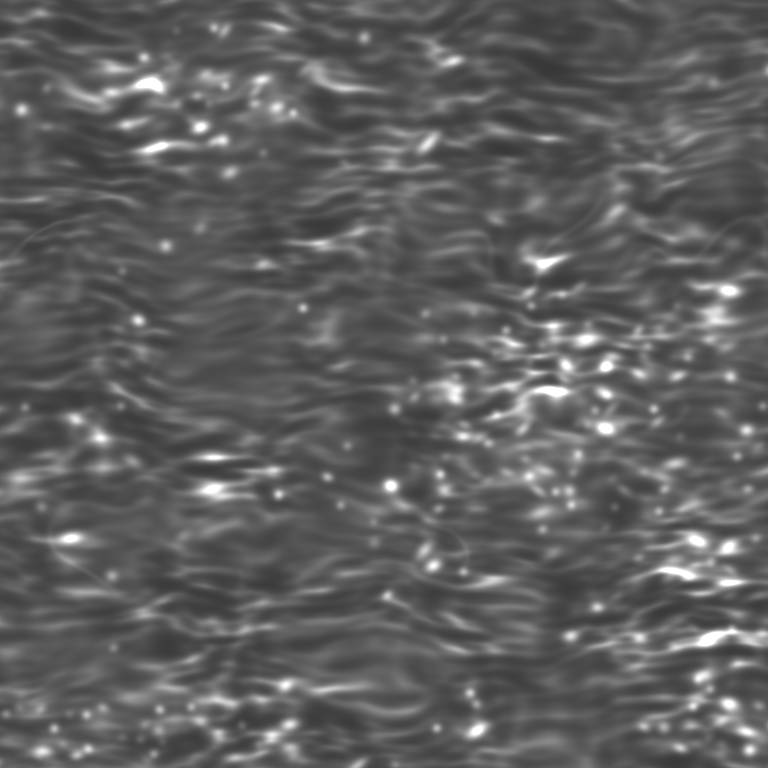
This texture is drawn by a Shadertoy shader. Its source:

```glsl
// Grey fibrous tissue: short horizontal streaks with glowing specks gathered in clusters.

const float BLACK_LEVEL   = 0.21;   // darkest grey between streaks
const float STREAK_LEVEL  = -2.11;  // log brightness of the streaks
const float STREAK_SPREAD = 0.45;   // log contrast of the streaks
const float CLUSTER_LIFT  = 0.25;   // extra brightness and contrast in clusters
const vec2  WARP_AMOUNT   = vec2(0.008, 0.009);
const float FILAMENT_GAIN = 0.06;

const vec2 BROAD_SCALE  = vec2(5.0, 15.0);
const vec2 STREAK_SCALE = vec2(13.0, 42.0);
const vec2 FINE_SCALE   = vec2(27.0, 66.0);

const float SPECK_CELLS  = 26.0;
const float SPECK_RADIUS = 0.0053;
const float GRAIN_CELLS  = 46.0;
const float GRAIN_RADIUS = 0.0042;

// Busy regions: centre in xy, radii in zw
const vec4 CLUSTERS[4] = vec4[4](
    vec4(0.73, 0.46, 0.13, 0.11),
    vec4(0.94, 0.14, 0.07, 0.12),
    vec4(0.16, 0.05, 0.15, 0.04),
    vec4(0.27, 0.87, 0.10, 0.04));

vec4 hash4(vec2 p) {
    vec4 h = fract(p.xyxy * vec4(0.1031, 0.1030, 0.0973, 0.1099));
    h += dot(h, h.wzxy + 33.33);
    return fract((h.xxyz + h.yzzw) * h.zywx);
}

float cornerSlope(vec2 cell, vec2 offset) {
    float angle = 6.2832 * hash4(cell + 17.0).x;
    return dot(vec2(cos(angle), sin(angle)), offset);
}

// Gradient noise scaled to roughly unit deviation
float noise(vec2 p) {
    vec2 i = floor(p), f = p - i;
    vec2 s = f * f * f * (f * (f * 6.0 - 15.0) + 10.0);
    vec2 e = vec2(1.0, 0.0);
    float low  = mix(cornerSlope(i, f), cornerSlope(i + e, f - e), s.x);
    float high = mix(cornerSlope(i + e.yx, f - e.yx), cornerSlope(i + 1.0, f - 1.0), s.x);
    return mix(low, high, s.y) / 0.21;
}

float activity(vec2 p) {
    float sum = 0.0;
    for (int i = 0; i < 4; i++) {
        vec2 d = (p - CLUSTERS[i].xy) / CLUSTERS[i].zw;
        sum += exp(-0.5 * dot(d, d));
    }
    return min(sum, 1.0);
}

// Scattered soft ellipses, each with a faint horizontal halo
float specks(vec2 p, float cells, float radius, float sparse, float clustered, vec2 gain) {
    vec2 home = floor(p * cells);
    float light = 0.0;
    for (int y = -1; y <= 1; y++)
    for (int x = -1; x <= 1; x++) {
        vec2 cell = home + vec2(x, y);
        vec4 place = hash4(cell + cells);
        vec4 form = hash4(cell + cells + 71.0);
        vec2 centre = (cell + 0.15 + 0.7 * place.xy) / cells;
        float present = step(place.z, sparse + clustered * activity(centre));
        vec2 d = (p - centre) / radius;
        float tilt = 1.5 * (form.x - 0.4);
        float c = cos(tilt), s = sin(tilt);
        vec2 q = vec2(c * d.x + s * d.y, c * d.y - s * d.x);
        q.x /= mix(1.0, 2.3, form.y * form.y);
        vec2 halo = d / vec2(3.0, 1.5);
        float glow = exp(-0.5 * dot(q, q)) + 0.12 * exp(-0.5 * dot(halo, halo));
        light += present * mix(gain.x, gain.y, form.z * sqrt(form.z)) * glow;
    }
    return light;
}

void mainImage(out vec4 fragColor, in vec2 fragCoord) {
    vec2 p = fragCoord / iResolution.y;
    float busy = activity(p);

    // Gently tilted streaks in three sizes
    vec2 warp = vec2(noise(p * 7.0 + 40.0), noise(p * vec2(3.5, 4.5) + 9.0)
                     + 0.3 * noise(p * vec2(11.0, 14.0) + 23.0));
    vec2 w = p + WARP_AMOUNT * warp;
    float streaks = 0.40 * noise(w * BROAD_SCALE + 3.0)
                  + 0.64 * noise(w * STREAK_SCALE + 57.0)
                  + 0.60 * noise(w * FINE_SCALE + 131.0);

    // Calm and lively patches vary the contrast
    float liveliness = clamp(1.0 + 0.3 * noise(p * vec2(5.0, 8.0) + 301.0), 0.45, 1.6);
    float spread = STREAK_SPREAD * liveliness + CLUSTER_LIFT * busy;
    float grey = BLACK_LEVEL + exp(STREAK_LEVEL + CLUSTER_LIFT * busy + spread * streaks);

    // Faint curling filaments that fade in and out
    float ridge = noise(w * vec2(7.0, 9.0) + 211.0) / 0.2;
    float fade = smoothstep(0.5, 1.8, noise(p * 5.0 + 83.0));
    grey += FILAMENT_GAIN * fade * exp(-ridge * ridge);

    // Bright specks and the finer grains of the clusters
    grey += specks(p, SPECK_CELLS, SPECK_RADIUS, 0.055, 0.24, vec2(0.16, 0.85));
    grey += specks(p, GRAIN_CELLS, GRAIN_RADIUS, 0.012, 0.42, vec2(0.10, 0.45));

    fragColor = vec4(vec3(clamp(grey, 0.0, 1.0)), 1.0);
}
```
